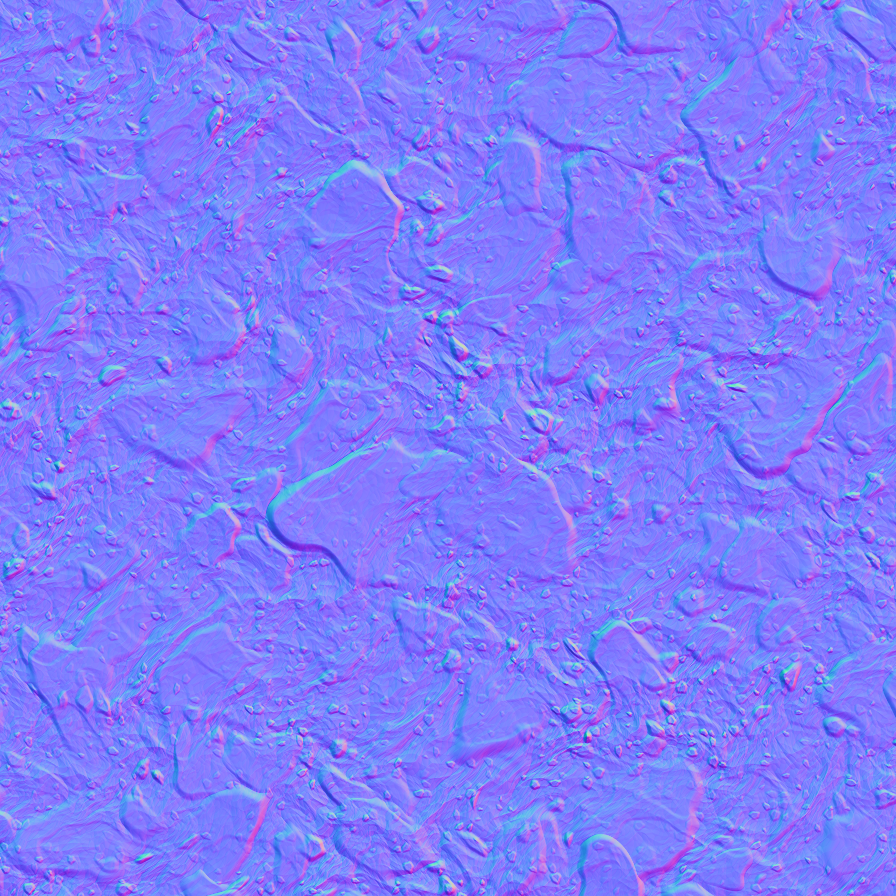
This texture map is drawn by a WebGL 1 fragment shader. Its source:

```glsl
precision highp float;
uniform vec2 u_resolution;

vec2 hash2(vec2 p) {
  return fract(sin(vec2(dot(p, vec2(127.1, 311.7)), dot(p, vec2(269.5, 183.3)))) * 43758.55);
}

mat2 rotation(float angle) {
  float c = cos(angle), s = sin(angle);
  return mat2(c, s, -s, c);
}

// Squared distance to the nearest cell point: bowls with sharp ridges
float cellular(vec2 p) {
  vec2 cell = floor(p);
  float nearest = 4.0;
  for (int j = -1; j <= 1; j++)
    for (int i = -1; i <= 1; i++) {
      vec2 id = cell + vec2(float(i), float(j));
      vec2 d = id + hash2(id) - p;
      nearest = min(nearest, dot(d, d));
    }
  return nearest;
}

// Scattered, tilted, irregular ovals; the highest one covers the others
float lumps(vec2 p, float keep, float rim, float rise) {
  vec2 cell = floor(p);
  float top = 0.0;
  for (int j = -1; j <= 1; j++)
    for (int i = -1; i <= 1; i++) {
      vec2 id = cell + vec2(float(i), float(j));
      vec2 a = hash2(id + 3.7), b = hash2(id + 71.3);
      vec2 d = p - id - 0.5 - 0.6 * (a - 0.5);
      vec2 oval = rotation(6.283 * b.x) * d;
      oval.y *= 1.0 + 0.8 * b.y;
      float angle = atan(oval.y, oval.x + 1e-5);
      float wobble = 1.0 + 0.09 * sin(3.0 * angle + 9.0 * a.x) + 0.05 * sin(5.0 * angle + 9.0 * b.y);
      float inside = smoothstep(0.0, rim, mix(0.3, 0.65, a.y) - length(oval) * wobble);
      float kept = step(fract(a.x * 7.3 + b.y * 5.1), keep);
      top = max(top, kept * inside * (rise * (0.3 + a.x) + 0.12 * dot(d, b - 0.5)));
    }
  return top;
}

// Layered sines that bend outlines
vec2 warp(vec2 p) {
  vec2 q = p + 0.012 * sin(p.yx * vec2(23.0, 19.0) + p * 9.0 + vec2(1.0, 4.0));
  q += 0.005 * sin(q.yx * vec2(57.0, 63.0) - q * 31.0);
  return q + 0.0015 * sin(q.yx * vec2(171.0, 149.0) + q * 83.0);
}

// Chipped grain, stretched along the rising diagonal
float grain(vec2 p) {
  float sum = 0.0, scale = 24.0, side = 1.0;
  for (int i = 0; i < 4; i++) {
    vec2 q = rotation(-0.8 + 0.45 * side) * p * scale * vec2(0.75, 1.2);
    float bowl = cellular(q + 17.0 * float(i) + 0.3 * sin(q.yx * 1.7));
    sum += side * bowl * 0.07 / scale;
    p += 0.12 * bowl / scale;
    scale *= 2.08;
    side = -side;
  }
  return sum;
}

float height(vec2 p) {
  vec2 q = warp(p);
  float patches = smoothstep(0.12, 0.5, cellular(q * 5.5 + 40.0));

  // Embedded stones, large and medium
  float stone = max(lumps(q * 6.5, 0.85, 0.1, 0.022) / 6.5,
                    lumps(q * 12.0 + 23.0, 0.7, 0.14, 0.03) / 12.0);
  float gap = 1.0 - smoothstep(0.0004, 0.003, stone);

  // Thin broken ledges
  float ledge = smoothstep(0.16, 0.2, cellular(q * 9.0 + 5.0)) * 0.0009;

  // Pebbles and grit gather in the loose patches
  float loose = clamp(0.25 + 0.5 * patches + 0.35 * gap, 0.0, 1.0);
  float pebbles = lumps(q * 38.0 + 11.0, 0.17, 0.3, 0.17) / 38.0;
  float grit = lumps(p * 85.0 + 31.0, 0.28, 0.3, 0.16) / 85.0;

  float roughness = 0.6 + 0.6 * gap + 0.7 * patches;
  return stone + ledge + loose * (pebbles + grit) + roughness * grain(q);
}

void main() {
  vec2 p = gl_FragCoord.xy / u_resolution.y;
  vec2 e = vec2(0.0012, 0.0);

  // Surface slope to tangent-space normal
  float h = height(p);
  vec2 slope = vec2(height(p + e.xy) - h, height(p + e.yx) - h) / e.x;
  vec3 normal = normalize(vec3(-slope - vec2(0.0, 0.015), 1.0));
  gl_FragColor = vec4(0.5 + 0.5 * normal, 1.0);
}
```
